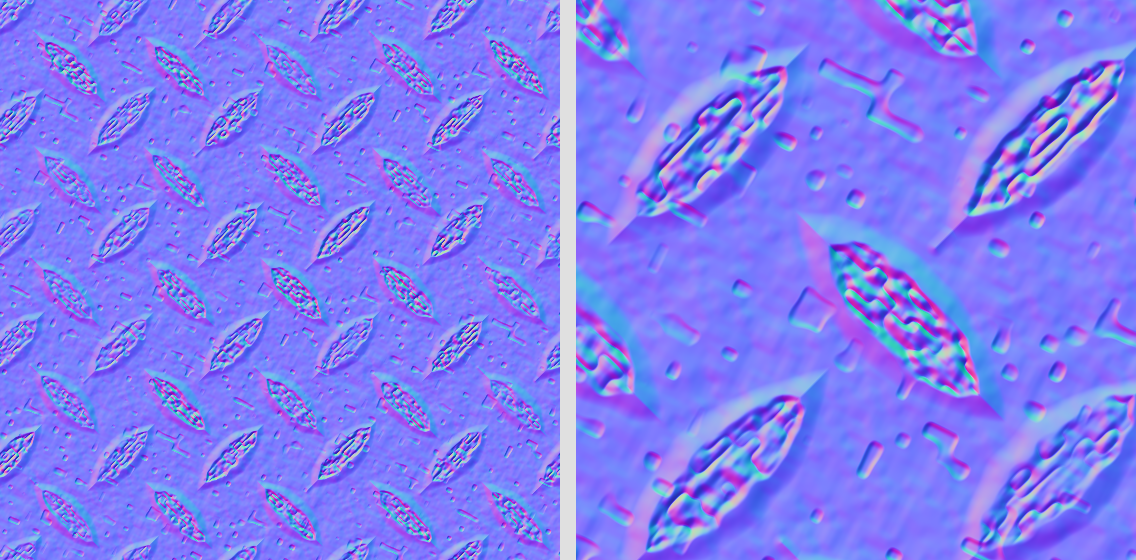
Left, the full canvas; right, a detail of the centre.
Reproduce this texture map procedurally as a three.js fragment shader.

```glsl
// Tangent-space normal map of worn diamond tread plate: five by five cells, each
// holding two raised lozenges set at right angles, with rough sunken tops.
// A tiling height field is differenced numerically and packed as a normal.
varying vec2 vUv;

float hash(vec2 p) {
  vec3 q = fract(p.xyx * 0.1031);
  q += dot(q, q.yzx + 33.33);
  return fract((q.x + q.y) * q.z);
}

// Value noise that wraps every `period` lattice steps.
float noise(vec2 p, float period) {
  vec2 i = floor(p), f = fract(p);
  f = f * f * f * (f * (f * 6.0 - 15.0) + 10.0);
  vec2 a = mod(i, period), b = mod(i + 1.0, period);
  return mix(mix(hash(a), hash(vec2(b.x, a.y)), f.x),
             mix(hash(vec2(a.x, b.y)), hash(b), f.x), f.y);
}

// Height of the lozenges of one direction; `axis` points along their length.
float lozenge(vec2 p, vec2 centre, vec2 axis) {
  vec2 q = p - centre + 0.5;
  vec2 id = mod(floor(q), 5.0) + 17.0 * centre;
  vec2 jitter = vec2(hash(id + 3.1), hash(id + 7.7)) - 0.5;
  float wear = hash(id + 12.3);
  q = fract(q) - 0.5 - 0.05 * jitter;
  float u = dot(q, axis), v = dot(q, vec2(-axis.y, axis.x));
  vec2 seed = id * 31.0;

  // Pointed lens outline with an uneven edge.
  float len = 0.42 + 0.03 * jitter.x;
  float wid = 0.162 + 0.02 * jitter.y;
  float slope = 2.0 * wid * u / (len * len);
  float d = (abs(v) - wid * (1.0 - u * u / (len * len))) / sqrt(1.0 + slope * slope);
  d += 0.018 * (noise(vec2(u, v) * 11.0 + seed, 997.0) - 0.5);

  // Some lozenges trail a thin burr from the left tip.
  float burr = length(vec2(max(abs(u + 0.4) - 0.05, 0.0), v)) - 0.018;
  d = min(d, burr + step(hash(id + 5.9), 0.7));
  float h = 0.031 * (1.0 - smoothstep(-0.075, 0.012, d));

  // Blunt sunken top, filled with creases running along the axis.
  float t = (u - 0.015) / (0.31 + 0.03 * jitter.y);
  float pit = abs(v) - (0.08 + 0.015 * jitter.x) * (1.0 - t * t * t * t);
  pit += 0.028 * (noise(vec2(u, v) * 17.0 + seed, 997.0) - 0.5);
  float inside = 1.0 - smoothstep(-0.02, 0.014, pit);
  float crease = abs(2.0 * noise(vec2(u * 15.0, v * 29.0) + seed, 997.0) - 1.0);
  float grit = noise(vec2(u * 30.0 + v * 9.0, v * 34.0 - u * 9.0) + seed, 997.0);
  float rough = 0.036 * crease + 0.022 * grit - 0.025;
  return h + inside * (rough * mix(0.5, 1.25, wear) - mix(0.012, 0.026, wear));
}

// Whole plate; p counts cells, with y pointing up.
float height(vec2 p) {
  vec2 turned = mat2(2.0, 1.0, -1.0, 2.0) * p;
  float h = 0.010 * noise(turned * 3.0, 15.0);
  h += 0.008 * noise(turned * 6.0 + 0.4, 30.0);
  h += 0.0045 * noise(turned * 12.0 + 0.7, 60.0);
  // Sparse nicks.
  h -= 0.016 * smoothstep(0.8, 1.0, noise(turned * 7.0 + 0.2, 35.0));
  h += lozenge(p, vec2(0.605, 0.40), vec2(0.7071, -0.7071));
  h += lozenge(p, vec2(0.08, 0.913), vec2(0.7071, 0.7071));
  return h;
}

void main() {
  vec2 p = vUv * 5.0, e = vec2(0.005, 0.0);
  vec2 grad = vec2(height(p + e.xy) - height(p - e.xy),
                   height(p + e.yx) - height(p - e.yx)) / (2.0 * e.x);
  // Red grows towards the left, green upwards.
  vec3 n = normalize(vec3(grad.x, -grad.y, 1.0));
  gl_FragColor = vec4(vec3(0.5, 0.485, 0.495) + 0.5 * n, 1.0);
}
```
